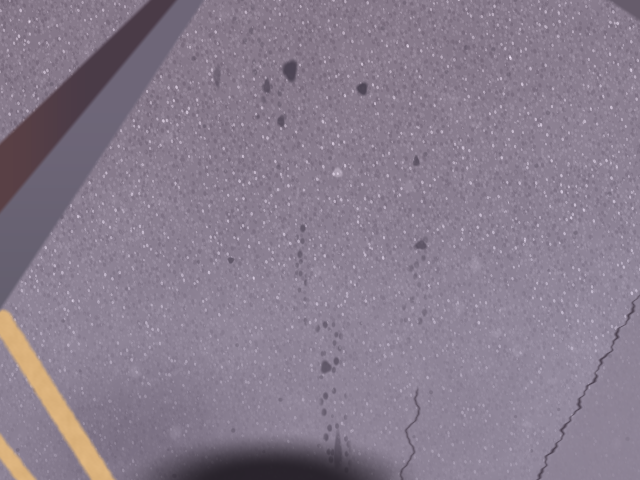
Reproduce this texture procedurally as a WebGL 2 fragment shader.

```glsl
#version 300 es
precision highp float;
// Worn asphalt crossed by a blurred two-tone bar, with yellow paint at the lower left.
// Cellular specks make the grit, pale patches and oil drops; layered sines make the
// mottling and the jagged cracks; distance functions place the bar, paint and stains.
uniform vec2 u_resolution;
out vec4 fragColor;

vec3 hash3(vec2 c) {
    vec3 q = fract(c.xyx * vec3(0.1031, 0.1030, 0.0973));
    q += dot(q, q.yxz + 33.33);
    return fract((q.xxy + q.yzz) * q.zyx);
}

// Soft round dots, one per occupied grid cell, with random size and strength.
float specks(vec2 p, float scale, float share, float radius) {
    vec2 q = p * scale, cell = floor(q);
    float amount = 0.0;
    for (int y = -1; y <= 1; y++)
    for (int x = -1; x <= 1; x++) {
        vec2 c = cell + vec2(x, y);
        vec3 h = hash3(c + scale);
        float present = step(h.z, share);
        float strength = fract(h.z * 57.3 + h.x);
        float r = radius * mix(0.55, 1.15, strength);
        float d = length(q - c - h.xy);
        amount = max(amount, present * mix(0.35, 1.0, strength) * (1.0 - smoothstep(r * 0.4, r, d)));
    }
    return amount;
}

float mottle(vec2 p) {
    float sum = 0.0, weight = 0.5;
    for (int i = 0; i < 5; i++) {
        p = mat2(0.8, -0.6, 0.6, 0.8) * p * 1.7 + 1.3;
        sum += weight * sin(p.x + 1.4 * sin(p.y)) * cos(p.y * 1.1);
        weight *= 0.7;
    }
    return sum;
}

// Signed distance to the line a-b, positive on its left.
float side(vec2 p, vec2 a, vec2 b) {
    vec2 d = normalize(b - a);
    return d.x * (p.y - a.y) - d.y * (p.x - a.x);
}

float segment(vec2 p, vec2 a, vec2 b) {
    vec2 d = b - a;
    return length(p - a - d * clamp(dot(p - a, d) / dot(d, d), 0.0, 1.0));
}

float fill(float d, float blur) { return 1.0 - smoothstep(-blur, blur, d); }

// Oval stain with a slightly ragged rim.
float stain(vec2 p, vec2 centre, vec2 radii) {
    vec2 q = (p - centre) / radii;
    float rim = 1.0 + 0.13 * sin(3.0 * atan(q.y, q.x) + centre.x * 40.0);
    return 1.0 - smoothstep(0.6, 1.2, length(q) / rim);
}

// Zone along a line where drops collect.
float trail(vec2 p, vec2 a, vec2 b, float width) {
    return 1.0 - smoothstep(width * 0.5, width, segment(p, a, b));
}

float jag(float y) {
    return 0.0035 * sin(y * 97.0) + 0.0025 * sin(y * 213.0 + 1.0) + 0.0014 * sin(y * 471.0);
}

void main() {
    vec2 p = gl_FragCoord.xy / u_resolution * vec2(4.0 / 3.0, 1.0);
    float blur = 0.0025 + 0.5 / u_resolution.y;

    // Broad tone of the ground
    vec3 warmGrey = vec3(0.525, 0.475, 0.54), coolGrey = vec3(0.575, 0.54, 0.615);
    float cool = smoothstep(0.95, 0.2, p.y) * 0.7 + 0.25 * smoothstep(0.7, 1.3, p.x);
    vec3 color = mix(warmGrey, coolGrey, clamp(cool, 0.0, 1.0));
    color += 0.012 * mottle(p * 5.0) + 0.010 * mottle(p * 31.0);
    color -= 0.07 * smoothstep(0.35, 0.0, length((p - vec2(0.27, 0.08)) * vec2(1.0, 1.4)));

    // Grit and pale patches, fading out towards the bottom
    float rough = mix(0.4, 1.0, smoothstep(0.05, 0.6, p.y));
    vec2 grain = p * vec2(1.0, 0.72) + vec2(0.12, 0.0) * p.y;
    color += rough * 0.055 * (specks(grain, 170.0, 0.6, 0.6) - 0.25);
    color -= rough * 0.055 * (specks(grain + 3.7, 125.0, 0.5, 0.55) - 0.2);
    color += rough * 0.20 * specks(grain, 72.0, 0.42, 0.24);
    color += rough * 0.26 * specks(grain + 7.1, 38.0, 0.2, 0.13);
    color += 0.045 * specks(p + 0.006 * mottle(p * 40.0), 13.0, 0.25, 0.2);
    color += 0.14 * stain(p, vec2(0.703, 0.64), vec2(0.011));

    // Oil stains and dripped trails
    vec3 oil = vec3(0.27, 0.24, 0.30);
    float big = max(stain(p, vec2(0.605, 0.853), vec2(0.016, 0.024)),
                    stain(p, vec2(0.755, 0.815), vec2(0.012, 0.014)));
    float small = max(stain(p, vec2(0.556, 0.82), vec2(0.008, 0.017)),
                      stain(p, vec2(0.586, 0.748), vec2(0.008, 0.013)));
    small = max(small, stain(p, vec2(0.867, 0.664), vec2(0.007, 0.012)));
    small = max(small, stain(p, vec2(0.877, 0.489), vec2(0.013, 0.010)));
    small = max(small, stain(p, vec2(0.481, 0.458), vec2(0.007)));
    small = max(small, stain(p, vec2(0.679, 0.235), vec2(0.012, 0.014)));
    small = max(small, 0.6 * stain(p, vec2(0.453, 0.84), vec2(0.008, 0.025)));
    float zone = trail(p, vec2(0.626, 0.53), vec2(0.626, 0.33), 0.017);
    zone = max(zone, trail(p, vec2(0.685, 0.31), vec2(0.705, 0.0), 0.035));
    zone = max(zone, 0.8 * trail(p, vec2(0.5, 1.0), vec2(0.58, 0.76), 0.03));
    zone = max(zone, 0.6 * trail(p, vec2(0.885, 0.48), vec2(0.86, 0.32), 0.04));
    float drops = zone * specks(p * vec2(1.0, 0.7), 58.0, 0.75, 0.42);
    drops = max(drops, 0.55 * specks(p + 2.3, 17.0, 0.22, 0.1));
    drops = max(drops, 0.75 * stain(p, vec2(0.704, 0.06), vec2(0.009, 0.04)));
    color = mix(color, oil, max(0.85 * big, max(0.6 * small, 0.6 * drops)));

    // Cracks; the ground right of the long one is smoother and darker
    float longCrack = p.x - 1.117 - 0.5625 * p.y - jag(p.y);
    color = mix(color, vec3(0.54, 0.50, 0.57), 0.6 * smoothstep(-0.005, 0.02, longCrack));
    float thickness = 0.0018 + 0.001 * sin(p.y * 130.0);
    float crack = fill(abs(longCrack) * 0.87 - thickness, blur) * smoothstep(0.41, 0.37, p.y);
    float wave = 0.011 * sin((p.y - 0.034) * 74.0) * smoothstep(0.2, 0.1, p.y);
    float shortCrack = abs(p.x - 0.843 - 0.15 * p.y - wave - 0.5 * jag(p.y));
    crack = max(crack, fill(shortCrack * 0.8 - 0.001, blur) * smoothstep(0.2, 0.18, p.y));
    color = mix(color, vec3(0.22, 0.18, 0.23), 0.8 * crack);

    // Yellow paint
    float paint = segment(p, vec2(0.004, 0.333), vec2(0.24, -0.04)) - 0.021;
    paint = min(paint, segment(p, vec2(-0.04, 0.12), vec2(0.09, -0.045)) - 0.016);
    vec3 yellow = vec3(0.86, 0.70, 0.49) + 0.02 * mottle(p * 35.0);
    color = mix(color, yellow, fill(paint + 0.0015 * mottle(p * 60.0), blur * 1.6));

    // Shadow at the bottom edge
    float shade = length((p - vec2(0.565, -0.025)) / vec2(0.33, 0.125));
    color = mix(color, vec3(0.13, 0.11, 0.14), 0.93 * smoothstep(1.05, 0.4, shade));

    // Two-tone bar and the dark top right corner
    float upper = side(p, vec2(0.0, 0.701), vec2(0.3125, 1.0));
    float middle = side(p, vec2(0.0, 0.557), vec2(0.368, 1.0));
    float lower = side(p, vec2(0.0, 0.354), vec2(0.425, 1.0));
    vec3 brown = mix(vec3(0.35, 0.25, 0.27), vec3(0.29, 0.23, 0.28), smoothstep(0.0, 0.2, p.x));
    vec3 slate = mix(vec3(0.39, 0.37, 0.43), vec3(0.43, 0.40, 0.47), smoothstep(0.3, 0.8, p.y));
    vec3 bar = mix(slate, brown, fill(-middle, blur * 1.5));
    color = mix(color, bar, fill(max(upper, -lower), blur * 1.5));
    float corner = side(p, vec2(1.267, 1.0), vec2(1.333, 0.957));
    color = mix(color, vec3(0.40, 0.36, 0.42), fill(-corner, blur * 1.5));

    fragColor = vec4(clamp(color, 0.0, 1.0), 1.0);
}
```
